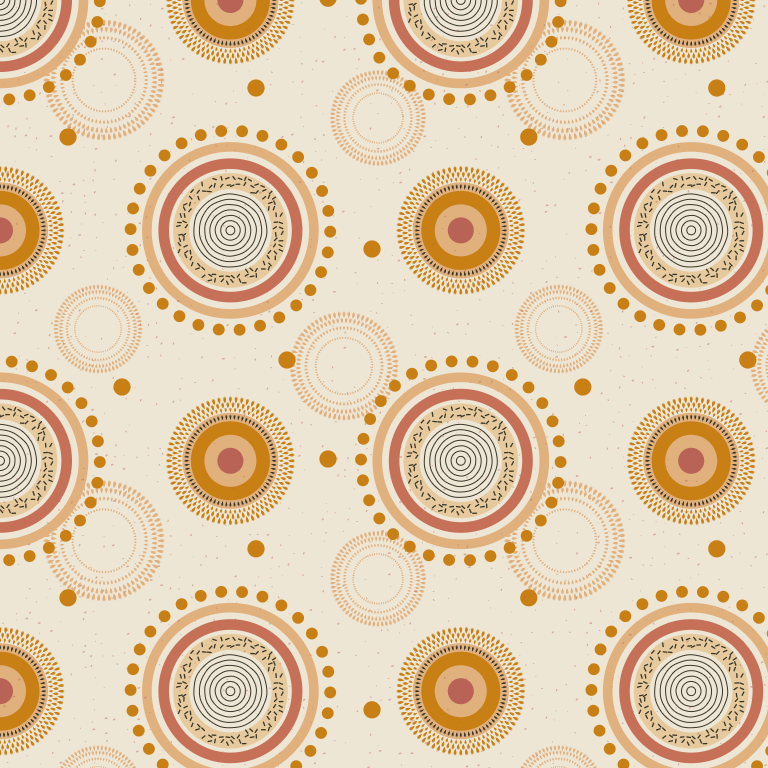
Give the GLSL for this pattern, as a Shadertoy shader.

```glsl
// Lengths are in design units: CANVAS units span the canvas height
const float CANVAS = 768.0;
const float TILE = 460.8;
const float TAU = 6.2831853;
const float SEED_COUNT = 68.0;
const float BEAD_COUNT = 30.0;
const float DOT_RADIUS = 8.6;
const float DASH_CELL = 6.0;
const float LINE_GAP = 5.35;
const float LINE_START = 4.4;
const float SPECK_CELL = 11.0;
const float SPECK_DENSITY = 0.36;

const vec3 CREAM = vec3(0.93, 0.90, 0.835);
const vec3 SAND = vec3(0.90, 0.79, 0.61);
const vec3 PEACH = vec3(0.88, 0.69, 0.49);
const vec3 OCHRE = vec3(0.785, 0.50, 0.08);
const vec3 TERRACOTTA = vec3(0.775, 0.44, 0.345);
const vec3 ROSE = vec3(0.72, 0.39, 0.335);
const vec3 INK = vec3(0.22, 0.21, 0.16);

// Pale wheels: centre and outer radius; loose dots: centre
const vec3 WHEELS[4] = vec3[4](vec3(104, 80, 60), vec3(378, 118, 47.5),
                               vec3(98, 329, 44), vec3(344, 366, 54));
const vec2 DOTS[6] = vec2[6](vec2(256, 88), vec2(68, 137), vec2(372, 249),
                             vec2(287, 360), vec2(122, 387), vec2(328, 459));

float pixelSize;

vec2 hash2(vec2 c) {
    vec3 q = fract(c.xyx * vec3(0.1031, 0.1030, 0.0973));
    q += dot(q, q.yzx + 33.33);
    return fract((q.xx + q.yz) * q.zy);
}

vec2 toNearest(vec2 p, vec2 centre) {
    vec2 d = p - centre;
    return d - TILE * round(d / TILE);
}

void paint(inout vec3 col, vec3 ink, float dist) {
    col = mix(col, ink, clamp(0.5 - dist / pixelSize, 0.0, 1.0));
}

float capsule(vec2 p, float angle, float halfLength, float radius) {
    vec2 q = vec2(p.x * cos(angle) + p.y * sin(angle), p.y * cos(angle) - p.x * sin(angle));
    return length(vec2(max(abs(q.x) - halfLength, 0.0), q.y)) - radius;
}

// Folds a ring into one sector: x across the spoke, y outward from the radius
vec2 spoke(vec2 p, float radius, float count, float shift) {
    float turn = atan(p.y, p.x) * count / TAU - shift;
    float a = (turn - round(turn)) * TAU / count;
    return length(p) * vec2(sin(a), cos(a)) - vec2(0.0, radius);
}

// Ring of teardrops, wider at the outer end; size holds the half axes
float seedRing(vec2 p, float radius, vec2 size, float shift) {
    vec2 q = spoke(p, radius, SEED_COUNT, shift);
    float width = size.x * (0.8 + 0.35 * clamp(q.y / size.y, -1.0, 1.0));
    return (length(q / vec2(width, size.y)) - 1.0) * size.x;
}

// Seeds strewn over the band between two radii
float dashes(vec2 p, float inner, float outer) {
    vec2 cell = floor(p / DASH_CELL);
    float dist = 1e3;
    for (int i = 0; i < 9; i++) {
        vec2 c = cell + vec2(i % 3, i / 3) - 1.0;
        vec2 centre = (c + 0.25 + 0.5 * hash2(c + 71.0)) * DASH_CELL;
        float r = length(centre);
        if (r > inner && r < outer)
            dist = min(dist, capsule(p - centre, TAU * hash2(c + 137.0).x, 1.7, 0.65));
    }
    return dist;
}

// Hand-drawn concentric lines
float growthLines(vec2 p) {
    float a = atan(p.y, p.x), r = length(p);
    float k = clamp(round((r - LINE_START) / LINE_GAP), 0.0, 6.0);
    float wobble = sin(3.0 * a + 1.7 * k) + 0.6 * sin(7.0 * a + 2.3 * k) + 0.4 * sin(11.0 * a - k);
    return abs(r - LINE_START - LINE_GAP * k - 0.05 * k * wobble) - 0.5;
}

void medallion(inout vec3 col, vec2 p) {
    float r = length(p);
    paint(col, OCHRE, length(spoke(p, 99.8, BEAD_COUNT, 0.06)) - 5.9);
    paint(col, CREAM, r - 88.0);
    paint(col, PEACH, abs(r - 83.5) - 4.8);
    paint(col, TERRACOTTA, abs(r - 66.7) - 5.3);
    paint(col, SAND, abs(r - 49.3) - 8.0);
    paint(col, INK, dashes(p, 43.5, 55.3));
    paint(col, INK, growthLines(p));
}

void sunburst(inout vec3 col, vec2 p) {
    float r = length(p);
    paint(col, OCHRE, seedRing(p, 61.0, vec2(1.6, 2.9), 0.0));
    paint(col, OCHRE, seedRing(p, 55.6, vec2(1.5, 2.6), 0.5));
    paint(col, OCHRE, seedRing(p, 50.8, vec2(1.2, 1.9), 0.0));
    paint(col, PEACH, r - 48.0);
    paint(col, INK, seedRing(p, 43.5, vec2(1.05, 2.1), 0.0));
    paint(col, OCHRE, r - 39.5);
    paint(col, PEACH, r - 26.0);
    paint(col, ROSE, r - 13.0);
}

void paleWheel(inout vec3 col, vec2 p, float size) {
    paint(col, PEACH, seedRing(p, 0.95 * size, size * vec2(0.029, 0.052), 0.0));
    paint(col, PEACH, seedRing(p, 0.84 * size, size * vec2(0.025, 0.043), 0.5));
    paint(col, PEACH, seedRing(p, 0.70 * size, size * vec2(0.019, 0.030), 0.0));
    paint(col, PEACH, seedRing(p, 0.52 * size, size * vec2(0.014, 0.019), 0.5));
}

void mainImage(out vec4 fragColor, in vec2 fragCoord) {
    pixelSize = CANVAS / iResolution.y;
    vec2 p = vec2(fragCoord.x, iResolution.y - fragCoord.y) * pixelSize;
    vec3 col = CREAM;

    for (int i = 0; i < 4; i++)
        paleWheel(col, toNearest(p, WHEELS[i].xy), WHEELS[i].z);

    // Medallions and sunbursts alternate like a checkerboard
    for (int i = 0; i < 2; i++) {
        float s = 0.5 * TILE * float(i);
        medallion(col, toNearest(p, vec2(s)));
        sunburst(col, toNearest(p, vec2(s, 0.5 * TILE - s)));
    }

    for (int i = 0; i < 6; i++)
        paint(col, OCHRE, length(toNearest(p, DOTS[i])) - DOT_RADIUS);

    // Paper specks
    vec2 cell = floor(p / SPECK_CELL);
    vec2 kind = hash2(cell + 311.0);
    vec2 centre = (cell + 0.2 + 0.6 * hash2(cell)) * SPECK_CELL;
    float speck = capsule(p - centre, TAU * kind.y, 0.6 * kind.y, 0.3 + 0.5 * kind.y * kind.y);
    if (kind.x < SPECK_DENSITY) paint(col, mix(col, ROSE, 0.45), speck);

    fragColor = vec4(col, 1.0);
}
```
